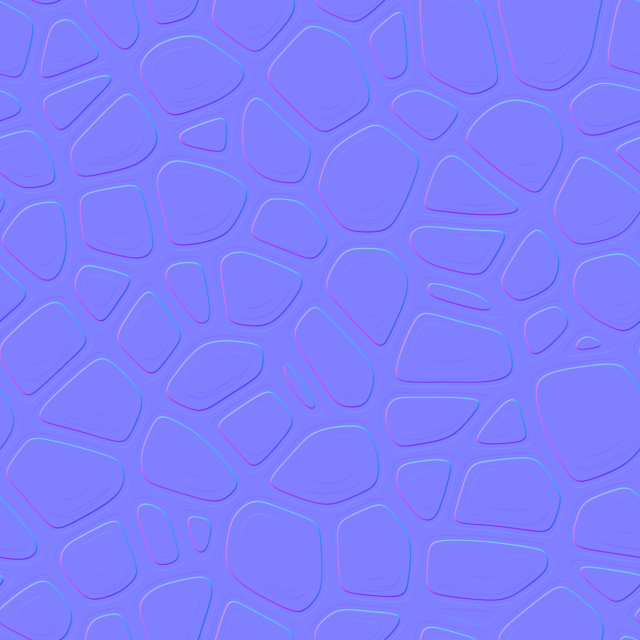
A Shadertoy shader for this texture map:

```glsl
// Tangent-space normal map of rounded paving stones, repeating at the canvas edge.
// A weighted Voronoi diagram gives the stones; a soft minimum of the distances to
// their sides rounds the corners, and hairline slopes on its contours tilt the normal.

const float GRID = 8.0;          // cells across the canvas
const float JITTER = 1.12;       // scatter of the stone centres
const float SIZE_SPREAD = 0.46;  // range of the cell weights
const float WARP = 0.04;         // bend of the stone sides
const float CORNER = 16.0;       // sharpness of the stone corners
const float INNER_CORNER = 9.0;  // sharpness of the inner contours
const float RIM_DEPTH = 0.098;   // half of the gap between stones
const float RIM_WIDTH = 0.0062;
const float RIM_SLOPE = 0.66;
const float GROOVE_DEPTH = 0.035;
const float GROOVE_SLOPE = 0.09;
const float BEVEL_DEPTH = 0.19;
const float BEVEL_SLOPE = 0.09;
const float CHISEL_SLOPE = 0.085;
const float FAINT_WIDTH = 0.0065;

vec3 hash3(vec2 cell) {
    vec3 q = fract(vec3(mod(cell, GRID).xyx + 3.7) * vec3(0.1031, 0.1030, 0.0973));
    q += dot(q, q.yxz + 33.33);
    return fract((q.xxy + q.yzz) * q.zyx);
}

vec2 latticeGradient(vec2 cell) {
    float angle = 6.2832 * hash3(cell + 0.37).x;
    return vec2(cos(angle), sin(angle));
}

float gradientNoise(vec2 p) {
    vec2 i = floor(p), f = p - i;
    vec2 u = f * f * f * (f * (f * 6.0 - 15.0) + 10.0);
    vec2 e = vec2(1.0, 0.0);
    float low = mix(dot(latticeGradient(i), f),
                    dot(latticeGradient(i + e.xy), f - e.xy), u.x);
    float high = mix(dot(latticeGradient(i + e.yx), f - e.yx),
                     dot(latticeGradient(i + e.xx), f - e.xx), u.x);
    return mix(low, high, u.y);
}

// Centre in xy, weight in z
vec3 stoneSite(vec2 cell) {
    vec3 h = hash3(cell);
    return vec3(cell + 0.5 + JITTER * (h.xy - 0.5), SIZE_SPREAD * h.z);
}

// Cell that owns the point
vec2 owningCell(vec2 p) {
    vec2 base = floor(p), best = base;
    float nearest = 1e5;
    for (int y = -2; y <= 2; y++)
    for (int x = -2; x <= 2; x++) {
        vec2 cell = base + vec2(x, y);
        vec3 site = stoneSite(cell);
        vec2 r = p - site.xy;
        float power = dot(r, r) - site.z;
        if (power < nearest) { nearest = power; best = cell; }
    }
    return best;
}

// Outward slope in xy and depth in z, for a crisp and a soft rounding
void stoneDepth(vec2 p, vec2 owner, out vec3 crisp, out vec3 soft) {
    vec3 a = stoneSite(owner);
    vec2 ra = p - a.xy;
    float powerA = dot(ra, ra) - a.z;
    crisp = vec3(0.0);
    soft = vec3(0.0);
    for (int y = -3; y <= 3; y++)
    for (int x = -3; x <= 3; x++) {
        if (x == 0 && y == 0) continue;
        vec3 b = stoneSite(owner + vec2(x, y));
        vec2 rb = p - b.xy, across = b.xy - a.xy;
        float span = max(length(across), 0.01);
        float side = (dot(rb, rb) - b.z - powerA) / (2.0 * span);
        vec3 outward = vec3(across / span, 1.0);
        crisp += outward * exp(-CORNER * side);
        soft += outward * exp(-INNER_CORNER * side);
    }
    crisp = vec3(crisp.xy / crisp.z, -log(crisp.z) / CORNER);
    soft = vec3(soft.xy / soft.z, -log(soft.z) / INNER_CORNER);
}

// Outward tilt on a hairline of even width where the depth meets a level
vec2 contour(vec3 field, float level, float width) {
    float pixel = GRID / min(iResolution.x, iResolution.y);
    float w = max(width, 0.4 * pixel);
    float steepness = max(length(field.xy), 0.05);
    float t = (field.z - level) / (w * steepness);
    float line = exp(-0.5 * t * t) * width / w;
    return field.xy / steepness * line * smoothstep(0.15, 0.5, steepness);
}

void mainImage(out vec4 fragColor, in vec2 fragCoord) {
    vec2 p = GRID * fragCoord / iResolution.xy;
    float wear = gradientNoise(p + 0.3);
    p += WARP * vec2(wear, gradientNoise(p + vec2(4.6, 2.8)));

    vec2 owner = owningCell(p);
    vec3 crisp, soft;
    stoneDepth(p, owner, crisp, soft);
    vec3 variety = hash3(owner + 5.0);

    // Rim of the stone, groove in the gap and faint broken bevel on top
    vec2 slope = RIM_SLOPE * (1.0 + 0.3 * wear) * contour(crisp, RIM_DEPTH, RIM_WIDTH);
    slope -= GROOVE_SLOPE * contour(crisp, GROOVE_DEPTH, FAINT_WIDTH);
    slope += BEVEL_SLOPE * smoothstep(-0.3, 0.4, wear)
           * contour(crisp, BEVEL_DEPTH + 0.05 * variety.x, FAINT_WIDTH);

    // Chisel arcs along the lower side
    float lower = smoothstep(-0.1, -0.7, soft.y) * step(RIM_DEPTH, crisp.z);
    slope += CHISEL_SLOPE * lower
           * (contour(soft, 0.10 + 0.08 * variety.y, FAINT_WIDTH)
            + contour(soft, 0.23 + 0.10 * variety.z, FAINT_WIDTH));

    vec3 normal = normalize(vec3(-slope.x, slope.y, 1.0));
    fragColor = vec4(0.5 + 0.5 * normal, 1.0);
}
```
